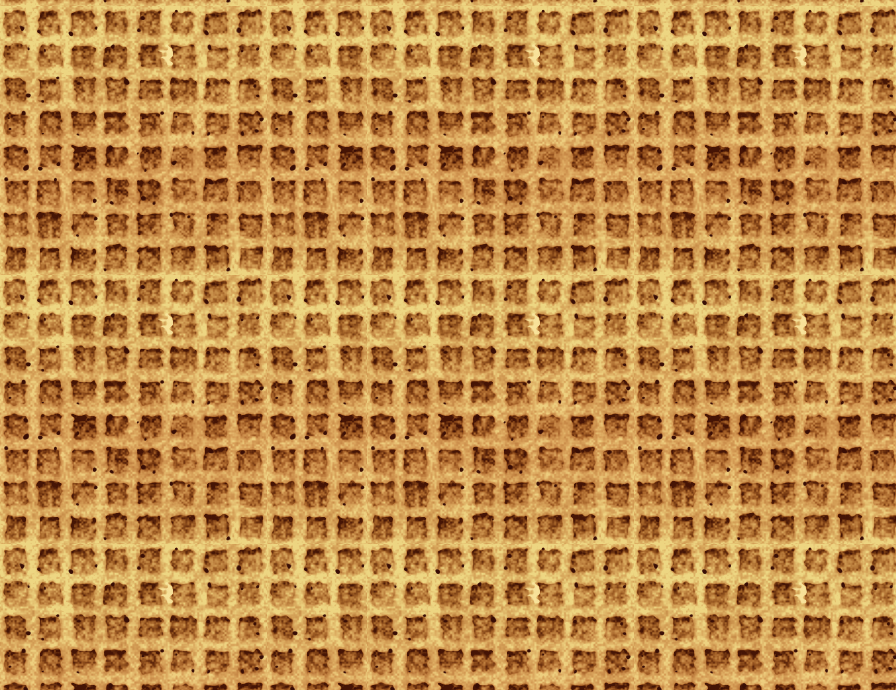
This texture is drawn by a Shadertoy shader. Its source:

```glsl
// Toasted waffle: a grid of shaded square pockets with crumbs, pores and repeating wear.

float hash(vec2 p) {
    return fract(sin(dot(p, vec2(127.1, 311.7))) * 43758.5);
}

float noise(vec2 p) {
    vec2 i = floor(p), f = fract(p);
    f = f * f * (3.0 - 2.0 * f);
    return mix(mix(hash(i), hash(i + vec2(1, 0)), f.x),
               mix(hash(i + vec2(0, 1)), hash(i + vec2(1, 1)), f.x), f.y);
}

float roundBox(vec2 p, vec2 halfSize, float radius) {
    vec2 e = abs(p) - halfSize + radius;
    return length(max(e, 0.0)) + min(max(e.x, e.y), 0.0) - radius;
}

// Browning ramp from burnt (0) to golden (1)
vec3 toast(float tone) {
    vec3 shades[6] = vec3[6](vec3(0.27, 0.08, 0.02), vec3(0.47, 0.23, 0.07),
                             vec3(0.65, 0.39, 0.16), vec3(0.77, 0.53, 0.27),
                             vec3(0.85, 0.65, 0.36), vec3(0.93, 0.82, 0.50));
    vec3 color = shades[0];
    for (int i = 1; i < 6; i++)
        color = mix(color, shades[i], clamp(tone * 5.0 - float(i - 1), 0.0, 1.0));
    return color;
}

void mainImage(out vec4 fragColor, in vec2 fragCoord) {
    vec2 uv = fragCoord / iResolution.xy;
    float aa = 20.5 / iResolution.y;

    // Grid of pockets counted from the top left; wear repeats every 8 cells,
    // with one short block of 3 columns after the first
    vec2 grid = vec2(uv.x * 26.87, (1.0 - uv.y) * 20.53 - 0.19);
    vec2 tile = mod(vec2(grid.x < 11.0 ? grid.x : grid.x - 11.0, grid.y), 8.0);
    vec2 cell = floor(tile);

    // Uneven pocket outline
    vec2 jitter = vec2(hash(cell), hash(cell + 17.3)) - 0.5;
    vec2 local = fract(tile) - 0.5 - 0.08 * jitter;
    vec2 ragged = vec2(noise(tile * 7.0), noise(tile * 7.0 + 40.0)) - 0.5;
    vec2 halfSize = 0.325 + 0.06 * vec2(hash(cell + 5.1), hash(cell + 9.7)) - 0.02;
    float d = roundBox(local + 0.12 * ragged, halfSize, 0.08);

    // Grain at several scales
    float grain = noise(tile * 17.0 + 3.0) - 0.5;
    float crumb = noise(tile * 8.0 + 60.0) - 0.5;
    float patches = noise(tile * 1.1 + 20.0) - 0.5;

    // Pocket floor, shadowed below its top and left walls
    vec2 inner = local + 0.14 * ragged.yx;
    float topShade = 1.0 - smoothstep(-0.31, -0.1, inner.y);
    float leftShade = 1.0 - smoothstep(-0.33, -0.14, inner.x);
    float rightShade = smoothstep(0.2, 0.34, inner.x);
    float pocket = 0.44 - 0.3 * topShade - 0.2 * leftShade - 0.08 * rightShade
                 + 0.12 * smoothstep(0.05, 0.3, inner.y)
                 + 0.46 * crumb + 0.4 * grain + 0.12 * (hash(cell + 2.9) - 0.5);

    // Ribs, rounded toward the pockets
    float rib = 0.7 + 0.17 * smoothstep(0.0, 0.12, d) + 0.2 * crumb + 0.27 * grain;
    float tone = mix(pocket, rib, smoothstep(-0.01 - aa * 0.7, 0.01 + aa * 0.7, d));

    // Uneven browning and paler block borders
    float pale = cos(0.7854 * (tile.y - 1.0));
    vec2 border = min(tile, 8.0 - tile);
    float seam = exp(-20.0 * border.x * border.x) + exp(-20.0 * border.y * border.y);
    tone += 0.04 * pale + 0.2 * patches + 0.04 * seam;
    vec3 color = toast(tone);
    color *= 1.0 + vec3(0.0, 0.025, 0.02) * pale;

    // Bright chip on one rib of each block
    float chip = roundBox(tile - vec2(5.0, 1.4) + 0.3 * ragged, vec2(0.13, 0.22), 0.07);
    color = mix(color, vec3(0.98, 0.9, 0.62), 0.9 * (1.0 - smoothstep(-aa, aa, chip)));

    // Scattered burnt pores of irregular shape
    vec2 poreCell = floor(tile * 2.0);
    vec2 center = 0.25 + 0.5 * vec2(hash(poreCell + 31.0), hash(poreCell + 47.0));
    float radius = 0.035 + 0.045 * hash(poreCell + 71.0);
    vec2 offset = (fract(tile * 2.0) - center) * 0.5;
    float pore = length(offset + 0.06 * ragged) - radius;
    float mask = step(0.74, hash(poreCell + 83.0)) * (1.0 - smoothstep(-aa, aa * 0.6, pore));
    color = mix(color, vec3(0.22, 0.05, 0.02), mask);

    fragColor = vec4(color, 1.0);
}
```
